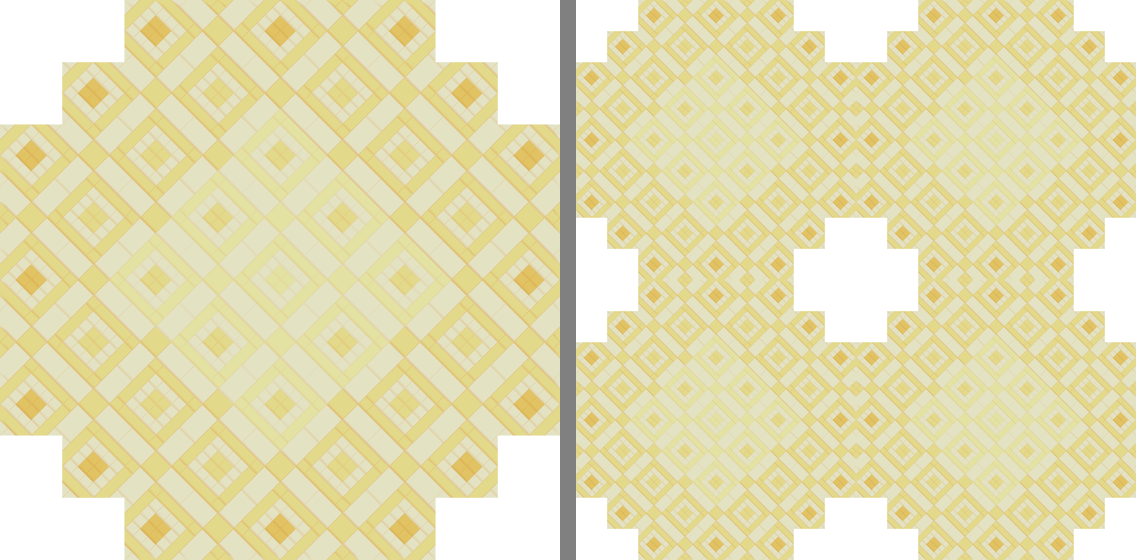
Left: one tile. Right: repeated 2 by 2.
Reproduce this pattern procedurally as a WebGL 1 fragment shader.

```glsl
precision highp float;
// Diagonal plaid of nested diamonds with yellow frames and small tiled hearts,
// cut to a stepped outline on white. Colour and creases deepen ring by ring.
// Built from a rotated lattice, folded to one repeat and drawn as bands and lines.
uniform vec2 u_resolution;

const float CELLS = 9.0;            // cells across and down, diamonds on every second one
const float TILE = 0.125;           // pitch of the small tiles, in lattice units
const float HAIR_WIDTH = 0.008;
const float SHADOW_WIDTH = 0.036;
const float HAIR_ALPHA = 0.48;
const float SHADOW_ALPHA = 0.58;
const float EDGE_FADE = 0.012;      // creases become symmetric here, so borders join
const vec3 CREAM = vec3(0.89, 0.885, 0.765);
const vec3 PALE = vec3(0.89, 0.885, 0.64);
const vec3 YELLOW = vec3(0.89, 0.85, 0.54);
const vec3 GOLD = vec3(0.885, 0.765, 0.39);
const vec3 CREASE = vec3(0.87, 0.67, 0.38);

float cover(float d, float pixel) {
  return clamp(d / pixel + 0.5, 0.0, 1.0);
}

// Lines across one lattice axis; "along" is the folded position on the other axis.
float crease(float across, float along, float shadow, float pixel) {
  float index = floor(across / TILE + 0.5);
  float d = across - index * TILE;
  float k = abs(index);
  float b = abs(along);
  float inTiles = 1.0 - step(2.0 * TILE, b);
  float inFrame = 1.0 - step(3.0 * TILE, b);
  float weight = 0.0;
  if (k < 0.5) weight = 0.5 * max(inTiles, 1.0 - inFrame);
  else if (k < 1.5) weight = 0.6 * inTiles;
  else if (k < 2.5) weight = 0.8 * inFrame;
  else if (k < 3.5) weight = 1.0;
  float width = max(HAIR_WIDTH, pixel * 0.7);
  float hair = (1.0 - smoothstep(0.0, width, abs(d))) * HAIR_ALPHA;
  float fall = cover(d, pixel) * (1.0 - smoothstep(0.0, SHADOW_WIDTH, d));
  return weight * max(hair, fall * SHADOW_ALPHA * shadow);
}

// Signed distance to the stepped outline, as a union of three boxes.
float steppedOutline(vec2 p) {
  float d = CELLS;
  for (int i = 0; i < 3; i++) {
    vec2 q = abs(p) - vec2(4.5 - float(i), 2.5 + float(i));
    d = min(d, max(q.x, q.y));
  }
  return d;
}

void main() {
  vec2 uv = gl_FragCoord.xy / u_resolution;
  vec2 p = (uv - 0.5) * CELLS;
  float cellPixel = CELLS / min(u_resolution.x, u_resolution.y);
  float pixel = cellPixel * 0.7071;

  // Rotated lattice and the position folded into one diamond
  vec2 lattice = vec2(p.x + p.y, p.y - p.x) * 0.5;
  vec2 nearest = floor(lattice + 0.5);
  vec2 local = lattice - nearest;
  vec2 a = abs(local);
  float outer = max(a.x, a.y);
  float inner = min(a.x, a.y);

  // Ring number of the diamond, crossing square or strip
  vec2 node = mix(nearest, floor(lattice) + 0.5, step(3.0 * TILE, a));
  vec2 cell = abs(vec2(node.x - node.y, node.x + node.y));
  float ring = cell.x + cell.y;
  float far = step(2.5, ring);
  float rim = max(step(5.5, ring), step(3.5, max(cell.x, cell.y)));

  // Flat fills: frames, crossing squares, heart tiles
  vec3 accent = mix(PALE, YELLOW, far);
  vec3 heart = mix(PALE, YELLOW, step(0.5, ring));
  heart = mix(heart, GOLD, rim);
  float frame = cover(outer - 2.0 * TILE, pixel) * cover(3.0 * TILE - outer, pixel);
  float crossing = cover(inner - 3.0 * TILE, pixel);
  float heartMask = cover(TILE - outer, pixel);
  vec3 color = mix(CREAM, accent, max(frame, crossing));
  color = mix(color, heart, heartMask);

  // Creases: shaded on the falling diagonal, fine on the rising one
  vec2 border = min(uv, 1.0 - uv);
  float shaded = smoothstep(0.0, EDGE_FADE, min(border.x, border.y));
  float falling = crease(local.x, local.y, shaded, pixel);
  float rising = crease(local.y, local.x, 0.0, pixel);
  float strength = mix(0.5, 1.0, far);
  strength = mix(strength, 1.0, heartMask * step(0.5, ring));
  vec3 ink = mix(CREASE, CREASE * vec3(0.92, 0.85, 0.6), rim * heartMask);
  color = mix(color, ink, max(falling, rising) * strength);

  // White outside the stepped outline
  color = mix(color, vec3(1.0), cover(steppedOutline(p), cellPixel));
  gl_FragColor = vec4(color, 1.0);
}
```
